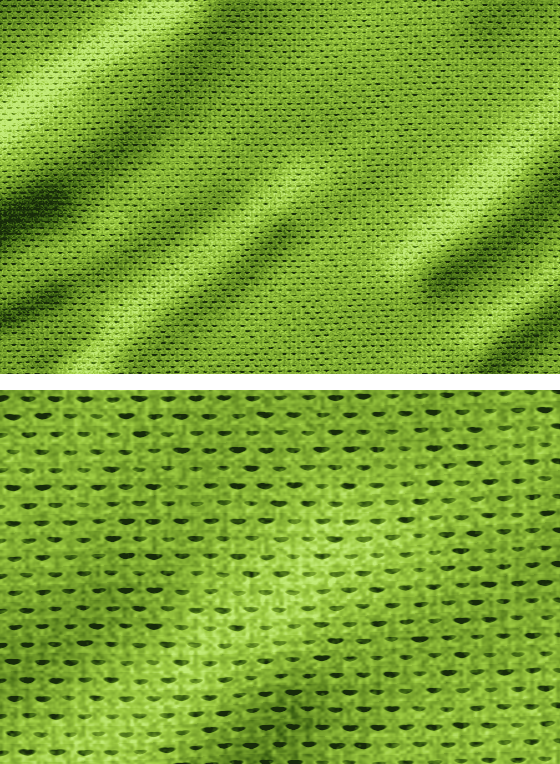
Top: the whole. Bottom: its middle third, enlarged.
This texture is drawn by a Shadertoy shader. Its source:

```glsl
// Green sports mesh: staggered rows of thin slits on softly folded knit cloth.
#define COLUMNS 60.0
#define ROWS 64.0
#define ROW_TILT 0.018
#define SLIT_SIZE vec2(0.27, 0.15)
#define SLIT_DEPTH 2.7
#define KNIT_RELIEF 0.65
#define GRAIN 1.7
#define BASE_TONE 2.95
#define FOLD_DEPTH 1.2
#define ROW_BEND 0.002

float hash(vec2 p) {
    return fract(sin(dot(p, vec2(127.1, 311.7))) * 43758.5453);
}

float noise(vec2 p) {
    vec2 i = floor(p), f = fract(p);
    f = f * f * (3.0 - 2.0 * f);
    return mix(mix(hash(i), hash(i + vec2(1, 0)), f.x),
               mix(hash(i + vec2(0, 1)), hash(i + vec2(1, 1)), f.x), f.y);
}

// Soft band around the segment a-b
float fold(vec2 p, vec2 a, vec2 b, float width) {
    vec2 ab = b - a;
    float t = clamp(dot(p - a, ab) / dot(ab, ab), 0.0, 1.0);
    float d = length(p - a - ab * t) / width;
    return exp(-d * d);
}

// Large light and dark creases, all running up to the right
float drapery(vec2 p) {
    p += 0.035 * (vec2(noise(p * 5.0), noise(p * 5.0 + 31.0)) - 0.5);
    float lit = 1.5 * fold(p, vec2(-0.1, 0.62), vec2(0.47, 1.0), 0.085)
              + 0.6 * fold(p, vec2(-0.1, 0.48), vec2(0.2, 0.70), 0.06)
              + 1.2 * fold(p, vec2(1.10, 0.30), vec2(1.55, 0.75), 0.075)
              + 0.9 * fold(p, vec2(0.22, 0.02), vec2(0.80, 0.52), 0.080)
              + 1.1 * fold(p, vec2(1.27, 0.08), vec2(1.55, 0.34), 0.050)
              + 0.6 * fold(p, vec2(-0.1, 0.23), vec2(0.30, 0.42), 0.050);
    float dark = 1.2 * fold(p, vec2(-0.1, 0.33), vec2(0.12, 0.46), 0.085)
               + 1.3 * fold(p, vec2(-0.1, 0.33), vec2(0.36, 0.64), 0.080)
               + 0.9 * fold(p, vec2(0.46, 0.74), vec2(0.62, 0.98), 0.085)
               + 1.7 * fold(p, vec2(-0.1, 0.12), vec2(0.14, 0.20), 0.045)
               + 1.6 * fold(p, vec2(1.20, 0.24), vec2(1.55, 0.56), 0.075)
               + 1.7 * fold(p, vec2(1.31, 0.01), vec2(1.55, 0.19), 0.060)
               + 1.1 * fold(p, vec2(0.35, 0.04), vec2(0.76, 0.36), 0.055)
               + 0.8 * fold(p, vec2(0.10, 0.02), vec2(0.24, 0.11), 0.035)
               + 0.7 * fold(p, vec2(0.20, 0.23), vec2(0.60, 0.48), 0.050)
               + 1.0 * fold(p, vec2(-0.1, 0.90), vec2(0.14, 1.02), 0.070)
               + 0.7 * fold(p, vec2(1.30, 0.93), vec2(1.45, 1.02), 0.070);
    // Faint streaks lying along the creases
    vec2 along = vec2(dot(p, vec2(0.8, 0.6)), dot(p, vec2(-0.6, 0.8)));
    return FOLD_DEPTH * (lit - dark + 0.8 * (noise(along * vec2(3.0, 11.0)) - 0.5));
}

// Tone 0..5 from deepest shadow to brightest thread
vec3 clothColor(float tone) {
    vec3 shades[6] = vec3[6](
        vec3(0.09, 0.17, 0.04), vec3(0.23, 0.38, 0.07),
        vec3(0.38, 0.54, 0.13), vec3(0.50, 0.67, 0.19),
        vec3(0.62, 0.80, 0.26), vec3(0.76, 0.92, 0.47));
    tone = clamp(tone, 0.0, 4.999);
    int i = int(tone);
    return mix(shades[i], shades[i + 1], fract(tone));
}

void mainImage(out vec4 fragColor, in vec2 fragCoord) {
    vec2 p = fragCoord / iResolution.y;
    float aspect = iResolution.x / iResolution.y;
    float shade = drapery(p);

    // Rows rise slightly and bend gently with the cloth
    vec2 bent = p;
    bent.y += ROW_BEND * shade - ROW_TILT * p.x + 0.01 * (noise(p * 2.5) - 0.5);
    vec2 grid = bent * vec2(COLUMNS / aspect, ROWS);
    float row = floor(grid.y);
    grid.x += 0.5 * mod(row, 2.0);
    vec2 cell = vec2(floor(grid.x), row);
    vec2 local = fract(grid) - 0.5;

    // Thin slit with drooping middle, each with its own length and depth
    float wear = hash(cell);
    vec2 nudge = 0.10 * (vec2(hash(cell + 7.0), hash(cell + 19.0)) - 0.5);
    vec2 q = local + nudge - vec2(0.0, 0.25 * abs(local.x));
    vec2 size = SLIT_SIZE * (0.85 + 0.3 * wear);
    float soft = 0.15 + 1.5 * ROWS / iResolution.y;
    float d = length(q / size) - 1.0;
    float slit = 1.0 - smoothstep(-soft, soft, d);

    // Slanted loops between slits, with a lit lip below each slit
    float loops = cos(6.2832 * (2.0 * local.x + abs(local.y)))
                * cos(6.2832 * local.y);
    float lip = exp(-9.0 * dot(local + vec2(0.0, 0.38), local + vec2(0.0, 0.38)));
    float fibre = noise(bent * vec2(300.0, 330.0)) - 0.5;

    float tone = BASE_TONE + shade + KNIT_RELIEF * (lip - 0.6 * loops)
               + GRAIN * fibre - SLIT_DEPTH * (0.7 + 0.5 * wear) * slit;
    fragColor = vec4(clothColor(tone), 1.0);
}
```
